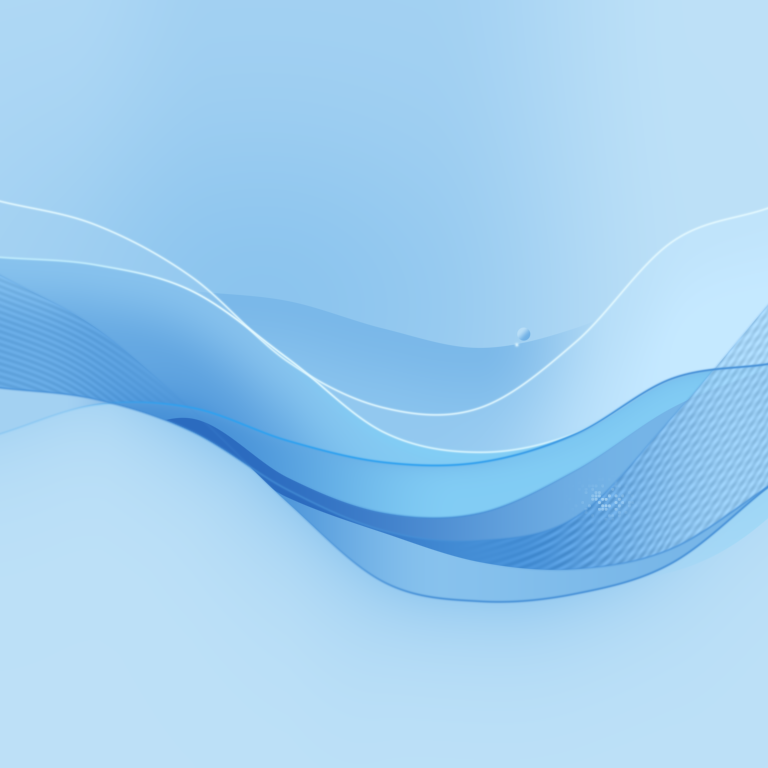
Write a Shadertoy shader that draws this background.

```glsl
// Translucent blue ribbons sweeping in a wave across a pale sky gradient.

// Palette, light to dark
const vec3 GLINT = vec3(0.90, 0.98, 1.00);
const vec3 PALE  = vec3(0.74, 0.88, 0.97);
const vec3 SKY   = vec3(0.64, 0.82, 0.95);
const vec3 AZURE = vec3(0.53, 0.76, 0.93);
const vec3 CYAN  = vec3(0.50, 0.82, 0.97);
const vec3 BLUE  = vec3(0.41, 0.67, 0.89);
const vec3 DEEP  = vec3(0.27, 0.56, 0.84);
const vec3 NAVY  = vec3(0.17, 0.42, 0.75);

// Line, shadow, mesh and bubble settings
const float HAIRLINE = 0.0017;
const float SHADOW_REACH = 0.065;
const float MESH_FREQ = 190.0;
const float MESH_STRENGTH = 0.045;
const vec2 BUBBLE = vec2(0.682, 0.565);
const float BUBBLE_RADIUS = 0.0085;

// Curve heights at evenly spaced x
const int SPANS = 8;
const float VEIL[9]  = float[9](.738, .707, .639, .529, .469, .469, .555, .685, .729);
const float CREST[9] = float[9](.665, .655, .621, .533, .437, .411, .436, .506, .525);
const float HILL[9]  = float[9](.635, .635, .621, .608, .572, .547, .573, .629, .668);
const float BAND[9]  = float[9](.435, .473, .469, .426, .398, .398, .435, .507, .526);
const float INNER[9] = float[9](.400, .420, .455, .378, .332, .332, .388, .469, .520);
const float SWEEP[9] = float[9](.495, .480, .438, .362, .309, .296, .327, .456, .603);
const float BELLY[9] = float[9](.380, .380, .420, .352, .306, .268, .259, .286, .366);
const float KEEL[9]  = float[9](.642, .573, .466, .345, .242, .217, .227, .267, .366);

float hash(vec2 p) {
    return fract(sin(dot(p, vec2(127.1, 311.7))) * 43758.5453);
}

// Distance below a Catmull-Rom curve, corrected for its slope
float below(float k[9], vec2 p) {
    float s = clamp(p.x, 0.0, 0.9999) * float(SPANS);
    int i = int(s);
    float t = s - float(i);
    float b = k[i], c = k[i + 1];
    float a = i > 0 ? k[max(i - 1, 0)] : 2.0 * b - c;
    float d = i < SPANS - 1 ? k[min(i + 2, SPANS)] : 2.0 * c - b;
    float m = 0.5 * (c - a), q = 2.0 * a - 5.0 * b + 4.0 * c - d;
    float r = 3.0 * (b - c) + d - a;
    float height = b + t * (m + 0.5 * t * (q + t * r));
    float slope = (m + t * (q + 1.5 * t * r)) * float(SPANS);
    return (height - p.y) / sqrt(1.0 + slope * slope);
}

float cover(float d) {
    float soft = 0.8 / min(iResolution.x, iResolution.y);
    return smoothstep(-soft, soft, d);
}

void fill(inout vec3 col, float d, vec3 tint, float alpha) {
    col = mix(col, tint, alpha * cover(d));
}

void stroke(inout vec3 col, float d, float width, vec3 tint, float alpha) {
    col = mix(col, tint, alpha * exp(-d * d / (width * width)));
}

void mainImage(out vec4 fragColor, in vec2 fragCoord) {
    vec2 p = fragCoord / iResolution.xy;
    float x = p.x;
    float veil = below(VEIL, p), crest = below(CREST, p), hill = below(HILL, p);
    float band = below(BAND, p), inner = below(INNER, p), sweep = below(SWEEP, p);
    float belly = below(BELLY, p), keel = below(KEEL, p);
    float left = 1.0 - smoothstep(0.08, 0.28, x);
    float middle = smoothstep(0.30, 0.58, x);
    float right = smoothstep(0.55, 0.90, x);
    float open = smoothstep(0.66, 0.98, x);

    // Sky, deepest behind the wave
    vec3 col = mix(SKY, PALE, max(right, 0.45 * left * p.y));
    vec2 haze = (p - vec2(0.34, 0.60)) / vec2(0.30, 0.24);
    col = mix(col, AZURE, 0.85 * exp(-dot(haze, haze)));

    // Distant hill and thin veil
    float hillFade = smoothstep(0.21, 0.30, x) * (1.0 - smoothstep(0.62, 0.80, x));
    fill(col, hill, mix(BLUE, AZURE, 0.5 + 0.5 * smoothstep(0.0, 0.11, hill)), 0.9 * hillFade);
    float veilGlow = smoothstep(0.4, 0.75, x) * smoothstep(0.0, 0.12, veil);
    fill(col, veil, mix(SKY, PALE + 0.04, right), 0.35 + 0.5 * veilGlow);

    // Main ribbon, darkening into the fold on the left
    vec3 tint = mix(AZURE, BLUE, smoothstep(0.0, 0.10, crest));
    tint = mix(tint, mix(AZURE, CYAN, 0.6), middle);
    float fold = exp(-pow((x - 0.23) / 0.11, 2.0) + min(band, 0.0) / 0.04);
    tint = mix(tint, DEEP, 0.75 * fold);
    float flap = cover(keel) * left;
    tint = mix(tint, DEEP, flap * (0.12 + 0.55 * smoothstep(0.04, 0.23, x)));
    tint += 0.5 * MESH_STRENGTH * flap * sin(MESH_FREQ * (4.5 * keel + 0.5 * x));
    fill(col, crest, tint, 1.0);

    // Lower bands
    tint = mix(DEEP, mix(AZURE, CYAN, 0.7), smoothstep(0.25, 0.60, x));
    tint = mix(tint, BLUE, 0.45 * exp(-max(band, 0.0) / 0.012));
    fill(col, band, tint, 1.0);
    tint = mix(NAVY, mix(BLUE, AZURE, 0.4), smoothstep(0.30, 0.85, x));
    fill(col, inner, tint, 1.0);

    // Mesh ribbon on the right, pale flap on the left
    tint = mix(NAVY, DEEP, smoothstep(0.38, 0.65, x));
    tint = mix(mix(tint, mix(SKY, AZURE, 0.25), open), SKY, left);
    float mesh = sin(MESH_FREQ * (3.6 * sweep + 0.8 * x)) + 0.5 * sin(520.0 * (p.y - 0.35 * x));
    tint += MESH_STRENGTH * mesh * smoothstep(0.58, 0.80, x);
    fill(col, sweep, tint, 1.0 - 0.2 * open);
    fill(col, belly, mix(mix(DEEP, AZURE, middle), BLUE, 0.5 * right), 1.0);

    // Pale floor with a soft shadow under the ribbons
    float under = min(min(band, sweep), keel);
    float shade = exp(-max(under, 0.0) / SHADOW_REACH) * (0.7 - 0.35 * left);
    vec3 ground = mix(PALE, AZURE, shade * (1.0 - 0.6 * open));
    float trail = smoothstep(0.80, 1.0, x);
    ground = mix(ground, CYAN, 0.35 * trail * cover(0.032 * trail - under));
    fill(col, under, ground, 1.0);

    // Edge lines
    stroke(col, veil, HAIRLINE, GLINT, 0.75);
    stroke(col, crest, HAIRLINE, mix(GLINT, CYAN, 0.4 * left), 0.85 - 0.85 * open);
    stroke(col, crest - 0.006, 0.007, CYAN, 0.35 * middle * (1.0 - open));
    stroke(col, band, HAIRLINE, mix(vec3(0.18, 0.63, 0.94), DEEP, right), 0.85 - 0.7 * left);
    stroke(col, inner, HAIRLINE, DEEP, 0.6 * middle * (1.0 - right));
    stroke(col, sweep, HAIRLINE, DEEP, 0.6 - 0.45 * open);
    stroke(col, belly, HAIRLINE, DEEP, 0.6 * right);
    stroke(col, keel, HAIRLINE, DEEP, 0.15 + 0.65 * middle);

    // Sparkles on the mesh edge
    vec2 grid = p * 230.0;
    vec2 spray = (p - vec2(0.79, 0.347)) / vec2(0.026, 0.017);
    float spark = step(0.72, hash(floor(grid))) * cover(0.002 - length(fract(grid) - 0.5) / 230.0);
    col = mix(col, PALE, 0.7 * spark * exp(-dot(spray, spray)));

    // Bubble
    vec2 q = p - BUBBLE;
    vec3 glass = mix(BLUE, PALE, smoothstep(-0.008, 0.008, q.y - q.x));
    fill(col, BUBBLE_RADIUS - length(q), glass, 0.85);
    stroke(col, length(q + vec2(0.009, 0.014)), 0.0025, GLINT, 0.8);
    fragColor = vec4(clamp(col, 0.0, 1.0), 1.0);
}
```
